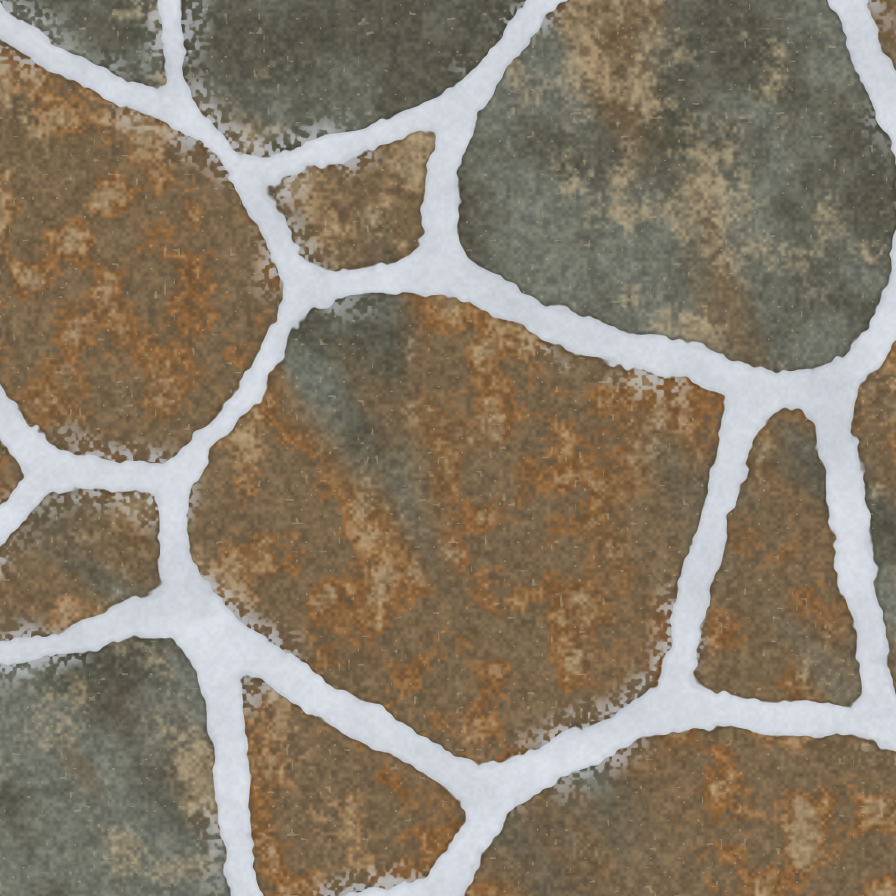
Write a WebGL 1 fragment shader that draws this texture.

```glsl
precision highp float;
// Crazy paving: irregular slate slabs with rusty streaks, set in pale mortar.

uniform vec2 u_resolution;

const float SLABS_ACROSS = 2.75;
const vec3 MORTAR = vec3(0.82, 0.84, 0.87);
const vec3 SLATE_DARK = vec3(0.35, 0.345, 0.295);
const vec3 SLATE_LIGHT = vec3(0.45, 0.455, 0.41);
const vec3 OCHRE = vec3(0.475, 0.395, 0.295);
const vec3 RUST = vec3(0.56, 0.36, 0.18);
const vec3 SAND = vec3(0.63, 0.57, 0.46);
const vec3 UMBER = vec3(0.29, 0.25, 0.235);

float hash(vec2 p) {
  vec3 q = fract(p.xyx * 0.1031);
  q += dot(q, q.yzx + 33.33);
  return fract((q.x + q.y) * q.z);
}

vec2 hash2(vec2 p) {
  return vec2(hash(p + 17.3), hash(p + 71.9));
}

float noise(vec2 p) {
  vec2 i = floor(p);
  vec2 f = fract(p);
  f = f * f * (3.0 - 2.0 * f);
  float low = mix(hash(i), hash(i + vec2(1.0, 0.0)), f.x);
  float high = mix(hash(i + vec2(0.0, 1.0)), hash(i + 1.0), f.x);
  return mix(low, high, f.y);
}

float fbm(vec2 p) {
  float sum = 0.0;
  float amplitude = 0.533;
  for (int i = 0; i < 4; i++) {
    sum += amplitude * noise(p);
    p = mat2(1.6, 1.2, -1.2, 1.6) * p + 9.7;
    amplitude *= 0.5;
  }
  return sum;
}

float smoothMin(float a, float b, float k) {
  float h = max(k - abs(a - b), 0.0) / k;
  return min(a, b) - 0.25 * h * h * k;
}

vec2 slabCentre(vec2 cell) {
  return cell + 0.5 + 0.72 * (hash2(cell) - 0.5);
}

// Alternate cells are heavy, so large slabs sit among small ones.
float slabWeight(vec2 cell) {
  return 0.28 * mod(cell.x + cell.y, 2.0) + 0.3 * hash(cell + 5.1);
}

float power(vec2 p, vec2 cell) {
  vec2 d = p - slabCentre(cell);
  return dot(d, d) - slabWeight(cell);
}

// Weighted Voronoi: xy is the owning cell, z the distance to its border.
vec3 findSlab(vec2 p) {
  vec2 base = floor(p);
  vec2 owner = base;
  float best = 1e5;
  for (int y = -2; y <= 2; y++) {
    for (int x = -2; x <= 2; x++) {
      vec2 cell = base + vec2(float(x), float(y));
      float value = power(p, cell);
      if (value < best) {
        best = value;
        owner = cell;
      }
    }
  }
  float border = 10.0;
  for (int y = -2; y <= 2; y++) {
    for (int x = -2; x <= 2; x++) {
      vec2 cell = base + vec2(float(x), float(y));
      float gap = distance(slabCentre(cell), slabCentre(owner));
      if (gap > 0.001) {
        float d = (power(p, cell) - best) / (2.0 * gap);
        border = smoothMin(border, d, 0.09);
      }
    }
  }
  return vec3(owner, border);
}

vec3 stoneColour(vec2 p, vec2 cell, float grain) {
  vec2 tone = hash2(cell + 40.0);
  vec2 q = p + 13.0 * tone;

  // Streaks lean down to the right, a little differently on each slab.
  float angle = -1.05 + 0.7 * (tone.x - 0.5);
  vec2 along = vec2(cos(angle), sin(angle));
  vec2 streakSpace = vec2(dot(q, along) * 2.2, dot(q, vec2(-along.y, along.x)) * 6.5);
  float streak = fbm(streakSpace);
  float mottle = fbm(q * 9.0 + 3.0);
  float blotch = fbm(q * 22.0) + 0.25 * (grain - 0.5);

  vec3 colour = mix(SLATE_DARK, SLATE_LIGHT, smoothstep(0.34, 0.64, mottle));
  float rusty = streak + 0.4 * (tone.y - 0.5);
  colour = mix(colour, OCHRE, 0.95 * smoothstep(0.45, 0.63, rusty));
  colour = mix(colour, RUST, 0.7 * smoothstep(0.55, 0.75, rusty) * smoothstep(0.44, 0.62, blotch));
  colour = mix(colour, SAND, 0.75 * smoothstep(0.56, 0.72, 0.5 * (streak + blotch)));

  // Some of the small slabs are dark umber.
  float small = 1.0 - mod(cell.x + cell.y, 2.0);
  float umber = small * step(0.78, hash(cell + 8.4));
  return mix(colour, UMBER * (0.7 + 0.6 * blotch), 0.85 * umber);
}

void main() {
  float side = min(u_resolution.x, u_resolution.y);
  vec2 p = gl_FragCoord.xy / side;
  float pixel = 1.0 / side;

  // Bent, chipped slab outlines.
  vec2 bend = vec2(fbm(p * 5.0), fbm(p * 5.0 + 31.0)) - 0.5;
  vec3 slab = findSlab((p + 0.05 * bend) * SLABS_ACROSS + vec2(3.2, 6.4));
  float chips = 0.007 * (noise(p * 38.0) - 0.5) + 0.005 * (noise(p * 120.0) - 0.5);
  float halfJoint = 0.011 + 0.013 * noise(p * 4.0 + 7.0);
  float inside = slab.z / SLABS_ACROSS - halfJoint + chips;

  // Fine grain and pale mineral specks.
  float grain = 0.55 * noise(p * 245.0) + 0.45 * noise(p * 118.0 + 50.0);
  vec3 stone = stoneColour(p, slab.xy, grain);
  stone *= 1.0 + 0.42 * (grain - 0.5);
  float speck = smoothstep(0.88, 0.97, noise(p * 190.0 + 80.0));
  stone = mix(stone, SAND * 1.15, 0.45 * speck);

  // Thin shaded rim, and mortar dust clinging in patches near it.
  stone *= 1.0 - 0.16 * (1.0 - smoothstep(0.0, 0.006, inside));
  float dustPatch = smoothstep(0.5, 0.68, fbm(p * 7.0 + 22.0));
  float dust = dustPatch * (1.0 - smoothstep(0.0, 0.035, inside));
  stone = mix(stone, MORTAR * 0.88, 0.8 * dust * smoothstep(0.42, 0.62, grain));

  // Mortar with soft stains and a slightly dirty margin.
  vec3 mortar = MORTAR + 0.11 * (fbm(p * 14.0) - 0.5) + 0.06 * (grain - 0.5);
  mortar *= 1.0 - 0.07 * smoothstep(-0.007, 0.0, inside);

  float cover = smoothstep(-pixel, pixel, inside);
  gl_FragColor = vec4(mix(mortar, stone, cover), 1.0);
}
```
